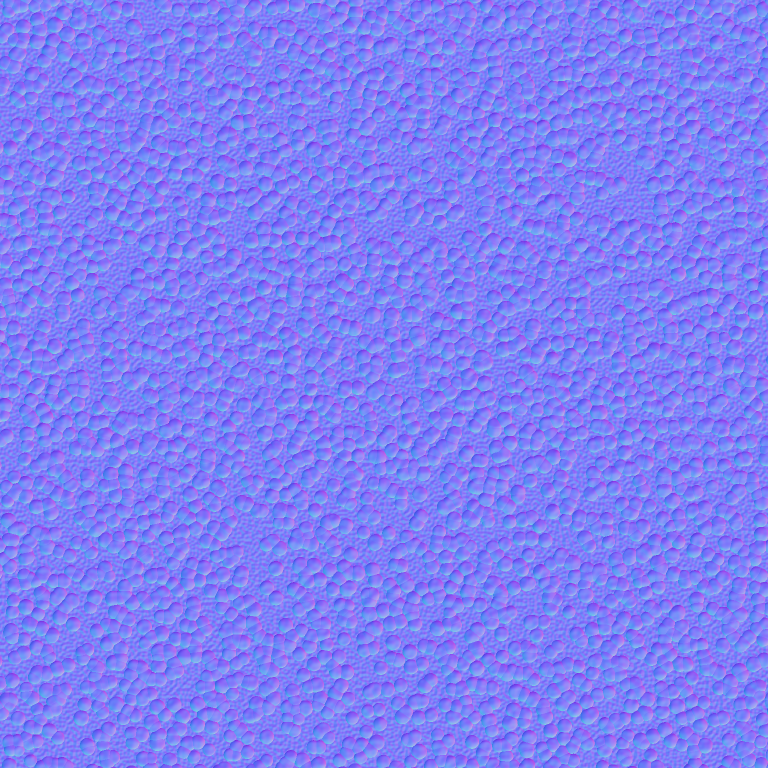
Reproduce this texture map procedurally as a Shadertoy shader.

```glsl
// Tangent-space normal map of small round bumps scattered on a grainy plane.
// Hashed domes in a cell grid merge by nearest centre; their slopes and the
// slope of a gradient-noise height are packed as a normal with green downward.

const float CELLS = 40.0;          // grid cells per canvas height
const int DOTS_PER_CELL = 3;       // candidate bumps in each cell
const float DOT_CHANCE = 0.68;     // share of candidates that are kept
const float RADIUS = 0.0093;       // mean bump radius in canvas units
const float RADIUS_VARIATION = 0.10;
const float CROWN_SLOPE = 0.24;    // gentle slope of the bump crown
const float RIM_SLOPE = 0.46;      // extra slope near the rim
const float RIM_POWER = 5.0;
const float GRAIN_SCALE = 215.0;   // noise cells per canvas on the plane
const float GRAIN_SLOPE = 0.19;
const float CROWN_GRAIN_SCALE = 100.0;
const float CROWN_GRAIN_SLOPE = 0.13;
const float BLUE_GAIN = 0.965;     // keeps level ground just below full blue
const int SAMPLES = 2;             // smoothing samples per pixel side

// Integer hash giving three values in 0..1
vec3 hash3(ivec3 p) {
    uvec3 v = uvec3(p + 4096) * 1664525u + 1013904223u;
    v.x += v.y * v.z; v.y += v.z * v.x; v.z += v.x * v.y;
    v ^= v >> 16u;
    v.x += v.y * v.z; v.y += v.z * v.x; v.z += v.x * v.y;
    return vec3(v >> 8u) / 16777216.0;
}

// Gradient noise, about -0.7..0.7
float cornerRamp(ivec2 cell, vec2 offset) {
    float angle = 6.28319 * hash3(ivec3(cell, 77)).x;
    return dot(vec2(cos(angle), sin(angle)), offset);
}

float gradientNoise(vec2 p) {
    ivec2 i = ivec2(floor(p));
    vec2 f = fract(p);
    vec2 u = f * f * f * (f * (f * 6.0 - 15.0) + 10.0);
    float low = mix(cornerRamp(i, f),
                    cornerRamp(i + ivec2(1, 0), f - vec2(1, 0)), u.x);
    float high = mix(cornerRamp(i + ivec2(0, 1), f - vec2(0, 1)),
                     cornerRamp(i + ivec2(1, 1), f - vec2(1, 1)), u.x);
    return mix(low, high, u.y);
}

// Slope of the noise height, by finite differences
vec2 noiseSlope(vec2 p) {
    const float STEP = 0.2;
    float here = gradientNoise(p);
    return vec2(gradientNoise(p + vec2(STEP, 0)) - here,
                gradientNoise(p + vec2(0, STEP)) - here) / STEP;
}

// Offset from the nearest bump centre, in units of that bump's radius
vec2 nearestBump(vec2 p) {
    ivec2 home = ivec2(floor(p * CELLS));
    vec2 best = vec2(10.0);
    for (int y = -1; y <= 1; y++)
    for (int x = -1; x <= 1; x++)
    for (int k = 0; k < DOTS_PER_CELL; k++) {
        ivec2 cell = home + ivec2(x, y);
        vec3 place = hash3(ivec3(cell, k));
        vec3 trait = hash3(ivec3(cell, k + 20));
        if (trait.x > DOT_CHANCE) continue;
        float radius = RADIUS * (1.0 + RADIUS_VARIATION * (2.0 * trait.y - 1.0));
        vec2 offset = (p - (vec2(cell) + place.xy) / CELLS) / radius;
        if (dot(offset, offset) < dot(best, best)) best = offset;
    }
    return best;
}

// Surface normal of the bumps and the grain
vec3 surfaceNormal(vec2 p) {
    vec2 offset = nearestBump(p);
    float r = length(offset);
    vec2 tilt;
    if (r < 1.0) {
        tilt = offset * (CROWN_SLOPE + RIM_SLOPE * pow(r, RIM_POWER - 1.0));
        tilt -= CROWN_GRAIN_SLOPE * noiseSlope(p * CROWN_GRAIN_SCALE);
    } else {
        tilt = -GRAIN_SLOPE * noiseSlope(p * GRAIN_SCALE);
    }
    return normalize(vec3(tilt.x, -tilt.y, 1.0));
}

void mainImage(out vec4 fragColor, in vec2 fragCoord) {
    // Average a small grid of samples to smooth the edges
    vec3 normal = vec3(0.0);
    for (int j = 0; j < SAMPLES; j++)
    for (int i = 0; i < SAMPLES; i++) {
        vec2 shift = (vec2(i, j) + 0.5) / float(SAMPLES) - 0.5;
        normal += surfaceNormal((fragCoord + shift) / iResolution.y);
    }
    normal /= float(SAMPLES * SAMPLES);
    fragColor = vec4(0.5 + 0.5 * normal * vec3(1.0, 1.0, BLUE_GAIN), 1.0);
}
```
